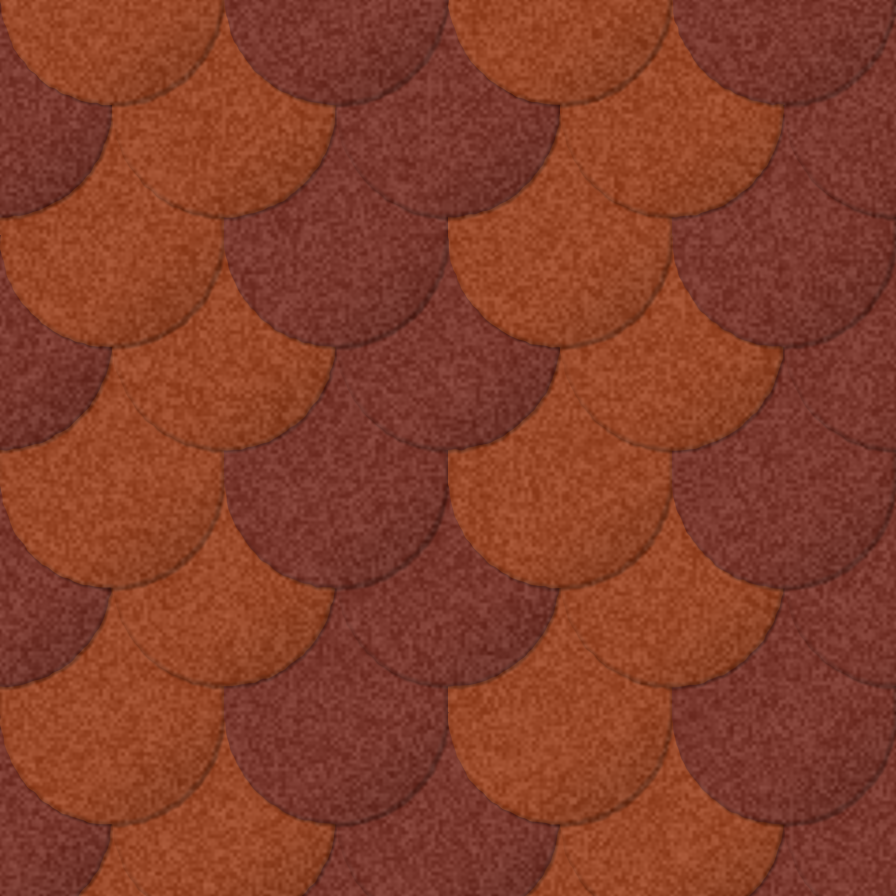
This pattern is drawn by a Shadertoy shader. Its source:

```glsl
const float COLUMNS = 4.0;
const float RADIUS = 0.5 / COLUMNS;
const float ROW_STEP = 0.1326;
const int LAST_ROW = 8;
const vec3 ORANGE = vec3(0.605, 0.285, 0.160);
const vec3 MAROON = vec3(0.480, 0.222, 0.182);
const vec2 SHADE_DIR = vec2(0.6, -0.8);

float hash(vec2 p) {
    vec3 q = fract(p.xyx * 0.1031);
    q += dot(q, q.yzx + 33.33);
    return fract((q.x + q.y) * q.z);
}

float valueNoise(vec2 p) {
    vec2 cell = floor(p);
    vec2 f = fract(p);
    f = f * f * (3.0 - 2.0 * f);
    float low = mix(hash(cell), hash(cell + vec2(1, 0)), f.x);
    float high = mix(hash(cell + vec2(0, 1)), hash(cell + vec2(1, 1)), f.x);
    return mix(low, high, f.y);
}

// Height of the lowest point of a row, with uneven laying
float rowBottom(int row) {
    float k = float(row);
    float stagger = 0.0127 * float(row & 1);
    float unevenness = 0.0052 * sin(2.6 * k - 2.28);
    return 1.0 - (0.121 + ROW_STEP * k - stagger + unevenness);
}

// xy: position from the scale centre, z: column index
vec3 scaleCell(vec2 p, int row) {
    float x = p.x * COLUMNS + 0.5 * float(row & 1);
    float localX = (fract(x) - 0.5) / COLUMNS;
    return vec3(localX, p.y - rowBottom(row) - RADIUS, floor(x));
}

// Half disc below, straight sides above
float scaleDistance(vec2 q) {
    return length(vec2(q.x, min(q.y, 0.0))) - RADIUS;
}

// A row is solid above its scalloped lower outline
float rowCoverage(vec2 q, float d, float softness) {
    float below = smoothstep(-softness, softness, d);
    return q.y > 0.0 ? 1.0 : 1.0 - below;
}

vec3 scaleColor(vec3 cell, float d, int row) {
    bool isOrange = ((int(cell.z) + row) & 1) == 0;
    vec3 color = isOrange ? ORANGE : MAROON;
    float slope = dot(cell.xy / RADIUS, SHADE_DIR);
    float facing = smoothstep(-0.6, 0.9, slope);
    float shade = 1.0 - 0.10 * smoothstep(0.3, 1.0, slope);
    float rim = smoothstep(-0.006, 0.0, d) * mix(0.04, 0.20, facing);
    return color * shade * (1.0 - rim);
}

void mainImage(out vec4 fragColor, in vec2 fragCoord) {
    vec2 p = fragCoord / iResolution.y;
    float softness = 0.8 / iResolution.y;
    float roughness = 0.0022 * (valueNoise(p * 130.0) - 0.5);
    vec3 color = MAROON;

    // Paint from the lowest row up, each overlapping the one below
    for (int row = LAST_ROW; row >= 0; row--) {
        vec2 shadowPoint = p - 0.0032 * SHADE_DIR;
        vec3 shadowCell = scaleCell(shadowPoint, row);
        float shadowD = scaleDistance(shadowCell.xy) + roughness;
        color *= 1.0 - 0.27 * rowCoverage(shadowCell.xy, shadowD, 0.0025);

        vec3 cell = scaleCell(p, row);
        float d = scaleDistance(cell.xy) + roughness;
        vec3 surface = scaleColor(cell, d, row);
        color = mix(color, surface, rowCoverage(cell.xy, d, softness));
    }

    // Mineral grain
    float grain = mix(valueNoise(p * 240.0), valueNoise(p * 170.0 + 37.0), 0.3);
    color += 0.17 * (grain - 0.5);
    fragColor = vec4(clamp(color, 0.0, 1.0), 1.0);
}
```
